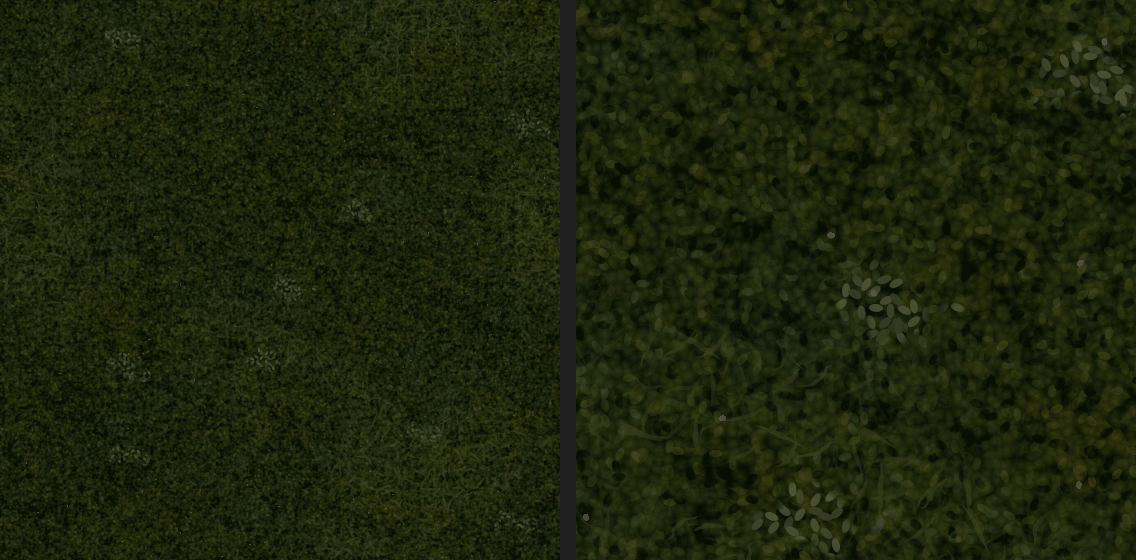
Left: the whole. Right: its middle third, enlarged.
Reproduce this texture procedurally as a Shadertoy shader.

```glsl
// Dark mossy meadow floor: tiny leaves, fine grass blades and a few pale sprigs.

const float TAU = 6.2832;
const vec3 SOIL  = vec3(0.028, 0.054, 0.006);
const vec3 MOSS  = vec3(0.11, 0.14, 0.037);
const vec3 LIGHT = vec3(0.18, 0.21, 0.07);
const vec3 PALE  = vec3(0.24, 0.26, 0.16);
const vec3 STRAW = vec3(0.24, 0.26, 0.13);
const vec3 SPRIG = vec3(0.33, 0.36, 0.23);
const vec3 PETAL = vec3(0.38, 0.36, 0.30);

vec3 hash3(vec2 cell, float seed) {
    vec3 q = fract(cell.xyx * vec3(0.1031, 0.1030, 0.0973) + seed * 0.3717);
    q += dot(q, q.yxz + 33.33);
    return fract((q.xxy + q.yzz) * q.zyx);
}

vec2 rotate(vec2 p, float angle) {
    float c = cos(angle), s = sin(angle);
    return vec2(c * p.x + s * p.y, c * p.y - s * p.x);
}

// Warped, layered sines for broad patches, roughly -1 to 1
float patches(vec2 p) {
    float sum = 0.0, amplitude = 0.6;
    for (int i = 0; i < 5; i++) {
        p += 0.7 * sin(p.yx * 1.3 + float(i) * 1.9);
        sum += amplitude * sin(p.x) * cos(p.y);
        p = rotate(p, 0.9) * 1.8 + 3.1;
        amplitude *= 0.7;
    }
    return sum;
}

// Cellular noise: bright tufts between dark gaps, centred near zero
float tufts(vec2 p, float seed) {
    vec2 id = floor(p), f = p - id;
    float nearest = 4.0;
    for (int j = -1; j <= 1; j++)
    for (int i = -1; i <= 1; i++) {
        vec2 cell = vec2(i, j);
        vec2 toPoint = cell + hash3(id + cell, seed).xy - f;
        nearest = min(nearest, dot(toPoint, toPoint));
    }
    return 0.45 - sqrt(nearest);
}

// Scattered ellipses: x = random shade, y = coverage
vec2 leaves(vec2 uv, float count, vec2 size, float seed) {
    vec2 p = uv * count, id = floor(p), f = p - id;
    float blur = 0.55 * count / iResolution.y;
    vec2 result = vec2(0.0);
    for (int j = -1; j <= 1; j++)
    for (int i = -1; i <= 1; i++) {
        vec2 cell = vec2(i, j);
        vec3 r = hash3(id + cell, seed);
        vec2 q = rotate(f - cell - 0.1 - 0.8 * r.xy, TAU * r.z);
        float d = (length(q / size) - 1.0) * size.y;
        float shade = fract(r.x * 7.3 + r.z * 5.7);
        result = mix(result, vec2(shade, 1.0), smoothstep(blur, -blur, d));
    }
    return result;
}

// Thin tapered strokes leaning around one angle
float blades(vec2 uv, float count, float lean, float seed) {
    vec2 p = uv * count, id = floor(p), f = p - id;
    float blur = count / iResolution.y, cover = 0.0;
    for (int j = -1; j <= 1; j++)
    for (int i = -1; i <= 1; i++) {
        vec2 cell = vec2(i, j);
        vec3 r = hash3(id + cell, seed);
        vec2 q = rotate(f - cell - 0.3 - 0.4 * r.xy, lean + 2.2 * (r.z - 0.5));
        q.y += 0.2 * (r.x - 0.5) * q.x * q.x;
        float along = abs(q.x) / 0.68;
        float d = abs(q.y) - 0.05 * (1.0 - along);
        float stroke = smoothstep(blur, 0.0, d) * smoothstep(1.0, 0.7, along);
        cover = max(cover, stroke * (0.35 + 0.65 * r.y));
    }
    return cover;
}

// Sparse ragged spots that hold the sprigs
float clusters(vec2 uv, float count, float chance, float seed) {
    vec2 p = uv * count, id = floor(p);
    vec3 r = hash3(id, seed);
    vec2 q = rotate(p - id - 0.35 - 0.3 * r.xy, 0.8 * (r.y - 0.5));
    float ragged = 0.35 * tufts(uv * 38.0, seed);
    float inside = smoothstep(0.24, 0.14, length(q * vec2(0.85, 1.5)) - ragged);
    return step(r.z, chance) * inside * smoothstep(0.36, 0.26, length(q));
}

vec3 ramp(float tone) {
    vec3 color = mix(SOIL, MOSS, clamp(tone * 2.0, 0.0, 1.0));
    color = mix(color, LIGHT, clamp(tone * 2.0 - 1.0, 0.0, 1.0));
    return mix(color, PALE, clamp(tone * 2.0 - 2.0, 0.0, 1.0));
}

void mainImage(out vec4 fragColor, in vec2 fragCoord) {
    vec2 uv = fragCoord / iResolution.y;
    float broad = patches(uv * vec2(5.0, 7.0) + 1.7);
    float hue = patches(uv * vec2(13.0, 17.0) + 8.0);

    // Moss relief, from clumps to grain
    float tone = 0.48 + 0.13 * broad;
    tone += 0.30 * tufts(uv * vec2(22.0, 32.0), 1.0);
    tone += 0.46 * tufts(uv * vec2(60.0, 75.0), 2.0);
    tone += 0.70 * tufts(uv * 170.0, 3.0);

    // Small leaves, each with its own shade
    vec2 large = leaves(uv, 72.0, vec2(0.5, 0.30), 4.0);
    vec2 small = leaves(uv, 135.0, vec2(0.55, 0.33), 5.0);
    tone += small.y * 0.95 * (small.x - 0.46);
    tone += large.y * 0.52 * (large.x - 0.46);

    // Olive and cool green patches
    float leafHue = large.y * (large.x - 0.5) + small.y * (fract(small.x * 9.0) - 0.5);
    float warmth = clamp(0.5 + 0.4 * hue + 0.5 * leafHue, 0.0, 1.0);
    vec3 color = ramp(tone) * mix(vec3(0.86, 1.0, 1.35), vec3(1.12, 1.0, 0.65), warmth);

    // Grass gathers in lighter patches
    float grass = max(blades(uv, 36.0, 2.2 + hue, 6.0), blades(uv, 47.0, 0.8 - hue, 7.0));
    float grassy = 0.15 + 0.55 * smoothstep(0.0, 0.7, broad);
    color = mix(color, STRAW, grass * grassy);

    // Pale sprigs and stray petals
    vec2 sprig = leaves(uv, 115.0, vec2(0.5, 0.27), 8.0);
    float spot = clusters(uv, 7.0, 0.16, 9.0);
    color = mix(color, SPRIG * (0.6 + 0.4 * sprig.x), 0.85 * spot * sprig.y);
    vec2 petal = leaves(uv, 80.0, vec2(0.22, 0.16), 10.0);
    color = mix(color, PETAL, 0.7 * petal.y * step(0.985, petal.x));

    fragColor = vec4(max(color, 0.0), 1.0);
}
```
